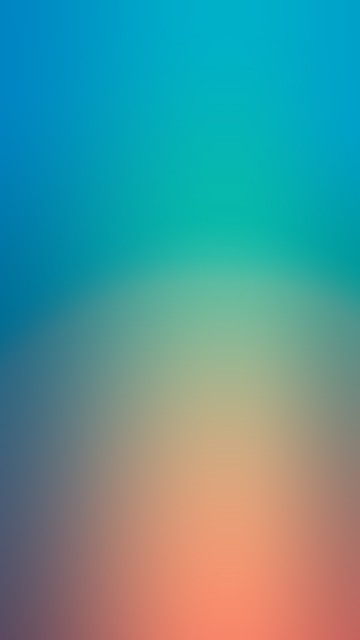
A WebGL 2 fragment shader for this background:

```glsl
#version 300 es
precision highp float;
// A soft sunrise gradient: a warm dome of light rising into a blue-teal sky.
// Each layer blends three vertical colour ramps (left edge, bright ridge,
// right edge); a parabolic feathered mask lays the warm layer over the cool.

uniform vec2 u_resolution;
out vec4 fragColor;

// Quadratic Bezier through colour space, free of visible band edges.
vec3 bezierRamp(vec3 start, vec3 pull, vec3 end, float t) {
    return mix(mix(start, pull, t), mix(pull, end, t), t);
}

// Blends the three ramps across the width, brightest right of centre.
vec3 acrossRidge(vec3 left, vec3 ridge, vec3 right, float x) {
    vec3 color = mix(left, ridge, smoothstep(-0.08, 0.62, x));
    return mix(color, right, smoothstep(0.65, 1.03, x));
}

vec3 coolSky(float x, float down) {
    vec3 left = mix(vec3(0.0, 0.515, 0.765), vec3(0.0, 0.41, 0.56), smoothstep(0.12, 0.6, down));
    vec3 ridge = mix(vec3(0.0, 0.69, 0.79), vec3(0.03, 0.725, 0.66), smoothstep(0.0, 0.38, down));
    vec3 right = mix(vec3(0.0, 0.63, 0.79), vec3(0.0, 0.60, 0.59), smoothstep(0.16, 0.48, down));
    return acrossRidge(left, ridge, right, x);
}

vec3 warmGlow(float x, float down) {
    float t = clamp((down - 0.4) / 0.6, 0.0, 1.0);
    vec3 left = bezierRamp(vec3(0.0, 0.42, 0.56), vec3(0.275, 0.39, 0.495), vec3(0.33, 0.28, 0.37), t);
    vec3 ridge = bezierRamp(vec3(0.26, 0.74, 0.65), vec3(0.99, 0.71, 0.49), vec3(0.97, 0.52, 0.41), t);
    vec3 right = bezierRamp(vec3(0.17, 0.62, 0.60), vec3(0.59, 0.495, 0.435), vec3(0.77, 0.39, 0.37), t);
    return acrossRidge(left, ridge, right, x);
}

void main() {
    vec2 uv = gl_FragCoord.xy / u_resolution;
    float down = 1.0 - uv.y;

    // Feathered dome, its crown just right of centre.
    float offset = uv.x - 0.6;
    float domeTop = 0.33 + 0.42 * offset * offset;
    float dome = smoothstep(domeTop, domeTop + 0.12, down);

    vec3 color = mix(coolSky(uv.x, down), warmGlow(uv.x, down), dome);
    fragColor = vec4(color, 1.0);
}
```
